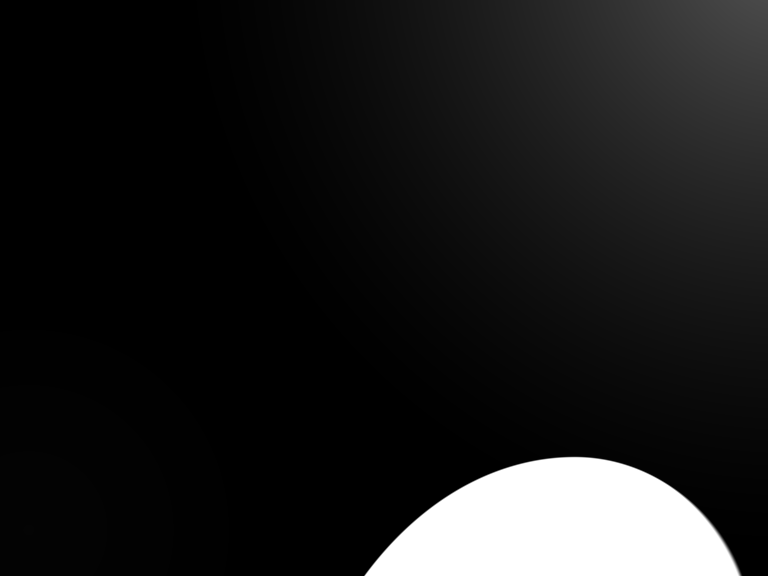
This background is drawn by a Shadertoy shader. Its source:

```glsl
// A white rounded hill on black, under a soft grey glow from the upper right corner.

const vec3 GLOW_GREY = vec3(0.341);
const vec3 FAINT_GREY = vec3(0.014);
const vec3 HILL_WHITE = vec3(1.0);

// Radial light that fades to zero at the given radius
float glow(vec2 p, vec2 centre, float radius, float falloff) {
    return pow(max(1.0 - length(p - centre) / radius, 0.0), falloff);
}

// Approximate signed distance to an ellipse
float ellipseDistance(vec2 p, vec2 radii) {
    vec2 q = p / radii;
    float k = length(q);
    return (k - 1.0) * k / max(length(q / radii), 0.0001);
}

// Lopsided dome: two half ellipses that share one apex
float hillDistance(vec2 p, vec2 apex, vec2 leftRadii, vec2 rightRadii) {
    vec2 radii = p.x < apex.x ? leftRadii : rightRadii;
    return ellipseDistance(p - apex + vec2(0.0, radii.y), radii);
}

void mainImage(out vec4 fragColor, in vec2 fragCoord) {
    // Canvas height is one unit
    vec2 p = fragCoord / iResolution.y;
    float pixel = 1.0 / iResolution.y;

    // Corner light and a barely visible haze at the lower left
    vec3 color = GLOW_GREY * glow(p, vec2(1.3715, 1.104), 1.076, 1.57);
    color += FAINT_GREY * glow(p, vec2(0.05, 0.08), 0.38, 0.8);

    // Hill, with a slightly softer edge on its right flank
    float d = hillDistance(p, vec2(0.998, 0.2066), vec2(0.521, 0.719), vec2(0.309, 0.326));
    float softness = pixel + 0.003 * smoothstep(1.15, 1.28, p.x);
    color = mix(color, HILL_WHITE, 1.0 - smoothstep(-softness, softness, d));

    fragColor = vec4(color, 1.0);
}
```
